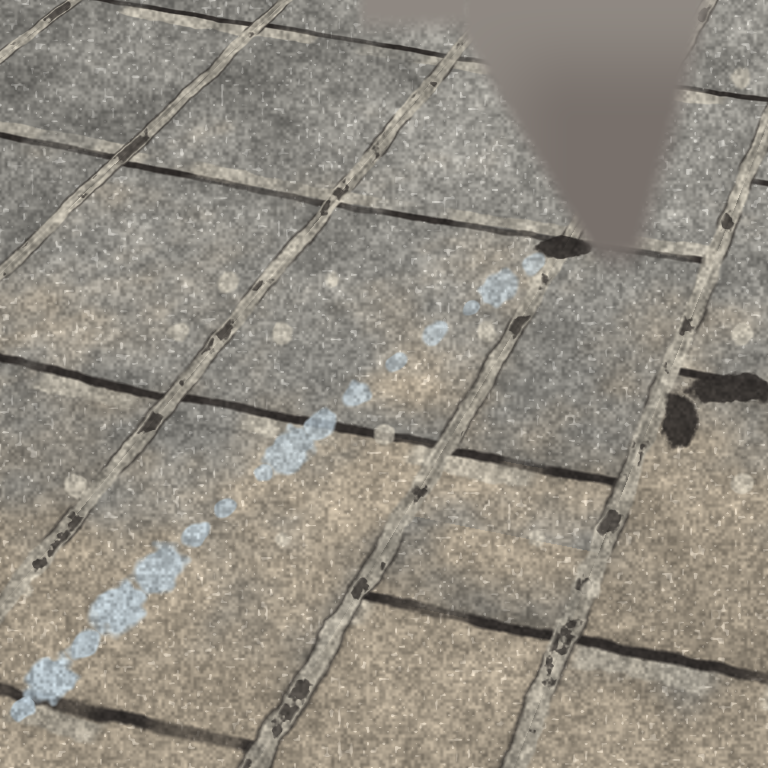
A WebGL 1 fragment shader for this texture:

```glsl
precision highp float;
// Worn concrete paving slabs in perspective, with mortar joints, paint drips and a soft grey smear.
uniform vec2 u_resolution;

#define COLUMN_PITCH 0.935
#define ROW_PITCH 1.085
#define SIDE_SHIFT 0.53
#define MORTAR_HALF 0.036
#define CRACK_HALF 0.016
#define GRIT 0.26
#define MOTTLE 0.34
#define DRIPS 16
#define CONCRETE vec3(0.575, 0.555, 0.520)
#define MORTAR vec3(0.700, 0.675, 0.620)
#define GAP vec3(0.190, 0.175, 0.165)
#define PAINT vec3(0.700, 0.755, 0.790)

float hash(vec2 p) {
  vec3 k = fract(vec3(p.xyx) * 0.1031);
  k += dot(k, k.yzx + 33.33);
  return fract((k.x + k.y) * k.z);
}

float noise(vec2 p) {
  vec2 i = floor(p), f = fract(p);
  f = f * f * (3.0 - 2.0 * f);
  return mix(mix(hash(i), hash(i + vec2(1, 0)), f.x),
             mix(hash(i + vec2(0, 1)), hash(i + vec2(1, 1)), f.x), f.y);
}

float fbm(vec2 p) {
  float sum = 0.0, amp = 0.5;
  for (int i = 0; i < 4; i++) {
    sum += amp * noise(p);
    p = p * 2.03 + 17.3;
    amp *= 0.5;
  }
  return sum / 0.9375;
}

// 1 inside a band of the given half width, with soft edges
float band(float d, float halfWidth) {
  return 1.0 - smoothstep(halfWidth - 0.007, halfWidth + 0.007, abs(d));
}

// ragged elliptical patch
float blot(vec2 q, vec2 centre, vec2 radius) {
  float d = length((q - centre) / radius) + 0.9 * (fbm(q * 45.0) - 0.5);
  return 1.0 - smoothstep(0.85, 1.1, d);
}

// row of paint drips along a gently bowed path
float drips(vec2 q) {
  float mask = 0.0, rough = 0.45 * (noise(q * 85.0) - 0.5);
  for (int i = 0; i < DRIPS; i++) {
    float id = float(i), t = (id + 0.5 * hash(vec2(id, 3.0))) / float(DRIPS);
    vec2 c = mix(vec2(0.015, 0.94), vec2(0.725, 0.325), t);
    c.y -= 0.16 * t * (1.0 - t);
    float size = hash(vec2(id, 8.0));
    float radius = (0.009 + 0.016 * size * size) * mix(1.35, 0.85, t);
    vec2 o = q - c;
    vec2 local = vec2(dot(o, vec2(0.755, -0.656)), dot(o, vec2(0.656, 0.755)));
    float d = length(local * vec2(0.7, 1.0)) / radius + rough;
    mask = max(mask, (1.0 - smoothstep(0.8, 1.15, d)) * mix(0.9, 0.6, t));
  }
  return mask;
}

void main() {
  vec2 q = gl_FragCoord.xy / u_resolution;
  q.y = 1.0 - q.y;

  // perspective: canvas to ground plane
  vec3 h = vec3(q, 1.0);
  vec2 ground = vec2(dot(h, vec3(3.385, 2.805, -2.1625)), dot(h, vec3(-0.835, 5.318, -1.126)))
              / dot(h, vec3(0.005, 0.812, 1.0));
  ground.y -= 0.06 * min(ground.x, 0.0);

  // columns: regular, then a narrow one, then a shifted one
  float s = (ground.x - 0.035) / COLUMN_PITCH;
  float r = (ground.y + 0.065) / ROW_PITCH;
  float sideJoint = 1.63 + 0.05 * (r - 1.0);
  float across = s < 1.32 ? s - floor(s + 0.5) : s - sideJoint;
  float column = s < sideJoint ? min(floor(s), 1.0) : 2.0;
  if (column > 1.5) r -= SIDE_SHIFT;

  // cross joints, slightly uneven from slab to slab
  float joint = floor(r + 0.5);
  if (column == 1.0 && r > 1.25) joint = 1.52;
  float down = r - joint - 0.03 * (hash(vec2(column, joint) + 20.0) - 0.5);
  float slab = hash(vec2(column, joint + step(0.0, down)) + 40.0);

  // slab surface: mottling, grit, dirt near the edges
  float stain = fbm(ground * 3.2 + slab * 9.0);
  float wear = fbm(q * 32.0);
  float grit = 0.6 * noise(q * 240.0) + 0.4 * noise(q * 125.0 + 7.0) - 0.5;
  float tone = 1.0 + 0.10 * (slab - 0.5) + MOTTLE * (stain - 0.5) + 0.28 * (wear - 0.5);
  tone -= 0.13 * (1.0 - smoothstep(0.0, 0.55, length(q * vec2(0.8, 1.1))));
  tone -= 0.12 * exp(-16.0 * min(abs(across), abs(down)));
  vec3 color = CONCRETE * tone;
  color *= mix(vec3(0.98, 1.0, 1.02), vec3(1.04, 1.0, 0.94), smoothstep(0.3, 0.9, q.y + stain - 0.5));
  color += 0.15 * smoothstep(0.77, 0.95, noise(q * 190.0 + 31.0));

  // cross joints: broken mortar lip beside a thin dark crack
  float lipSide = joint == 0.0 ? -1.0 : 1.0;
  float lip = band(down - lipSide * 0.045, 0.035 + 0.05 * (wear - 0.5));
  lip *= smoothstep(0.38, 0.58, noise(vec2(s * 5.0, joint * 7.0 + 3.0)) + (joint == 0.0 ? 0.2 : 0.0));
  color = mix(color, MORTAR * (0.75 + 0.5 * wear), 0.75 * lip);
  float crack = band(down + 0.02 * (wear - 0.5), CRACK_HALF);
  color = mix(color, GAP, crack * (0.55 + 0.45 * smoothstep(0.25, 0.6, noise(vec2(s * 7.0, joint + 11.0)))));

  // long joints: streaked mortar with dark edges and holes
  float edge = across + 0.035 * (wear - 0.5);
  float streak = noise(vec2(across * 75.0, r * 9.0 + column));
  color = mix(color, MORTAR * (0.58 + 0.35 * streak + 0.35 * wear), 0.85 * band(edge, MORTAR_HALF));
  float rim = band(abs(edge) - MORTAR_HALF, 0.005) * smoothstep(0.3, 0.65, noise(vec2(r * 8.0, s * 3.0)));
  float hole = band(edge, 0.025) * smoothstep(0.59, 0.67, fbm(q * 38.0 + 5.0));
  color = mix(color, GAP, max(0.65 * rim, 0.75 * hole));

  // open black gaps where the mortar is missing
  float gaps = max(blot(q, vec2(0.955, 0.506), vec2(0.065, 0.020)), blot(q, vec2(0.885, 0.548), vec2(0.022, 0.034)));
  gaps = max(gaps, blot(q, vec2(0.738, 0.322), vec2(0.036, 0.013)));
  color = mix(color, GAP, 0.9 * gaps);

  // scattered pale chips
  vec2 cell = floor(q * 15.0), spot = fract(q * 15.0) - 0.5;
  float chipSize = 0.22 * step(0.93, hash(cell + 60.0));
  float chip = 1.0 - smoothstep(0.6, 1.0, (length(spot) + 0.3 * (wear - 0.5)) / max(chipSize, 0.001));
  color = mix(color, MORTAR * 1.13, 0.7 * chip * step(0.01, chipSize));

  color = mix(color, PAINT, drips(q));
  color *= 1.0 + GRIT * grit * 2.0;

  // soft tapering smear at the top
  float left = 0.595 + 0.6 * max(q.y - 0.04, 0.0), right = 0.93 - 0.28 * q.y;
  float smear = smoothstep(-0.012, 0.02, q.x - left) * smoothstep(-0.015, 0.025, right - q.x);
  smear *= 1.0 - smoothstep(0.31, 0.37, q.y);
  float stub = smoothstep(0.46, 0.48, q.x) * (1.0 - smoothstep(0.60, 0.62, q.x)) * (1.0 - smoothstep(0.015, 0.055, q.y));
  vec3 haze = mix(vec3(0.56, 0.535, 0.51), vec3(0.47, 0.44, 0.42), smoothstep(0.0, 0.16, q.y) * smoothstep(0.58, 0.75, q.x));
  color = mix(color, haze, max(smear, stub));

  gl_FragColor = vec4(clamp(color, 0.0, 1.0), 1.0);
}
```
